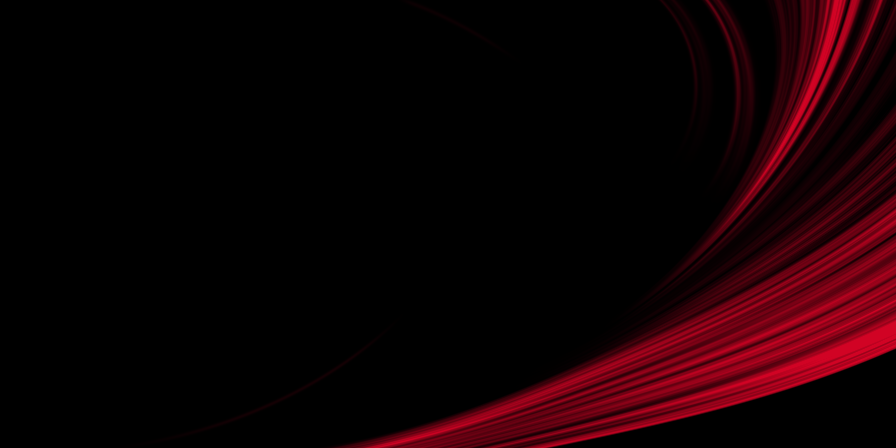
Reproduce this background procedurally as a WebGL 1 fragment shader.

```glsl
precision highp float;
// Red silk-like fibres sweeping around a dark centre, from the top right to the lower left.
// Polar guide curves define a coordinate "lane" across the sweep: 0 = inner ridge,
// 1 = top of the lower ribbon, 2 = its outer edge. Stretched gradient noise adds fibres.
uniform vec2 u_resolution;

const vec2 CENTRE = vec2(1.042, 1.0);           // pivot, in canvas heights
const vec3 RED = vec3(1.0, 0.012, 0.17);        // tint at unit brightness
// Guide curves: smallest radius, curvature, angle of smallest radius
const vec3 RIDGE = vec3(0.768, 0.161, 0.77);
const vec3 RIBBON_TOP = vec3(0.846, 0.365, 1.13);
const vec3 RIBBON_EDGE = vec3(1.016, 0.461, 1.37);
const float VEIL_WIDTH = 0.205;                 // veil inside the ridge
const float VEIL_TAPER = 2.6;
const float FIBRE_CONTRAST = 1.25;
const float RIBBON_LEVEL = 0.43;
const float RIDGE_LEVEL = 0.42;
const float WISP_LEVEL = 0.32;

float guide(vec3 g, float angle) {
  float d = angle - g.z;
  return g.x + g.y * d * d;
}

float bump(float x, float middle, float width) {
  float d = (x - middle) / width;
  return exp(-d * d);
}

float fall(float a, float b, float x) {
  return 1.0 - smoothstep(a, b, x);
}

vec2 gradient(vec2 cell) {
  float h = fract(sin(dot(cell, vec2(127.1, 311.7))) * 4375.85);
  return vec2(cos(h * 6.2832), sin(h * 6.2832));
}

float gradientNoise(vec2 p) {
  vec2 i = floor(p), f = fract(p);
  vec2 u = f * f * f * (f * (f * 6.0 - 15.0) + 10.0);
  vec2 e = vec2(1.0, 0.0);
  float low = mix(dot(gradient(i), f), dot(gradient(i + e.xy), f - e.xy), u.x);
  float high = mix(dot(gradient(i + e.yx), f - e.yx), dot(gradient(i + e.xx), f - e.xx), u.x);
  return mix(low, high, u.y);
}

// Octaves of lengthwise fibres; those finer than a pixel fade out
float fibres(float lane, float angle, float footprint) {
  float sum = 0.0, frequency = 9.0, weight = 0.75;
  for (int k = 0; k < 4; k++) {
    float keep = fall(0.3, 0.9, frequency * footprint);
    sum += weight * keep * gradientNoise(vec2(lane * frequency, angle * 0.9 + float(k) * 7.3));
    frequency *= 2.1;
    weight *= 0.88;
  }
  return sum;
}

// Brightness across the sweep
float sweep(float lane, float angle, float fibre, float edgeSoftness) {
  float strand = max(1.0 + FIBRE_CONTRAST * fibre, 0.0);
  float veil = 0.16 * smoothstep(-1.0, -0.8, lane) + RIDGE_LEVEL * smoothstep(-0.65, -0.12, lane);
  veil *= fall(0.0, 0.06, lane);
  float ridges = 0.52 * bump(lane, 0.125, 0.034) + 0.16 * bump(lane, 0.21, 0.04);
  float upper = (veil + ridges) * fall(0.35, 1.2, angle);

  float shade = mix(0.06, 0.27, smoothstep(0.35, 0.95, lane));
  shade *= smoothstep(0.1, 0.25, lane) * fall(0.9, 1.2, lane) * fall(0.5, 1.5, angle);
  shade *= max(1.0 + 2.0 * fibre, 0.0);

  float ribbon = RIBBON_LEVEL * smoothstep(0.9, 1.2, lane);
  ribbon += 0.16 * bump(lane, 1.22, 0.07) + 0.13 * smoothstep(1.55, 1.95, lane);
  ribbon *= fall(1.7, 2.08, angle);
  float outer = fall(2.0 - edgeSoftness, 2.0 + edgeSoftness, lane);
  return ((upper + ribbon) * strand + shade) * outer;
}

// Thin curls inside the veil
float wisps(float radius, float angle) {
  float d = radius - (0.534 + 0.417 * angle - 0.286 * angle * angle);
  float light = WISP_LEVEL * bump(d, 0.0, 0.006) + 0.2 * bump(d, 0.025, 0.014);
  light += 0.12 * bump(d, -0.1, 0.005) + 0.08 * bump(d, -0.075, 0.012);
  light *= 1.0 + 0.8 * gradientNoise(vec2(d * 130.0, angle * 2.0));
  return light * fall(0.2, 0.72, angle);
}

// Two barely lit arcs in the dark area
float faintArcs(vec2 q, float radius, float angle) {
  float a = angle - 1.786;
  float lower = bump(radius, 0.733 + 1.08 * a + 0.26 * a * a, 0.006);
  lower *= smoothstep(-0.03, 0.12, a) * fall(0.25, 0.48, a);
  float x = q.x + 0.143;
  float upper = bump(q.y, 0.35 * x + 0.69 * x * x, 0.005);
  upper *= smoothstep(-0.02, 0.03, x) * fall(0.15, 0.28, x);
  return 0.08 * lower + 0.05 * upper;
}

void main() {
  vec2 p = gl_FragCoord.xy / u_resolution * vec2(2.0, 1.0);
  vec2 q = vec2(p.x - CENTRE.x, CENTRE.y - p.y);
  float radius = length(q), angle = atan(q.y, q.x), pixel = 1.0 / u_resolution.y;

  // Lane position between neighbouring guides
  float ridge = guide(RIDGE, angle);
  float top = guide(RIBBON_TOP, angle);
  float edge = guide(RIBBON_EDGE, angle);
  float width = radius < ridge ? VEIL_WIDTH * exp(-VEIL_TAPER * angle)
              : radius < top ? top - ridge : edge - top;
  float lane = radius < top ? (radius - ridge) / width : 1.0 + (radius - top) / width;

  float footprint = pixel / width;
  float light = sweep(lane, angle, fibres(lane, angle, footprint), footprint);
  light += wisps(radius, angle) + faintArcs(q, radius, angle);
  gl_FragColor = vec4(RED * min(light, 0.82), 1.0);
}
```
